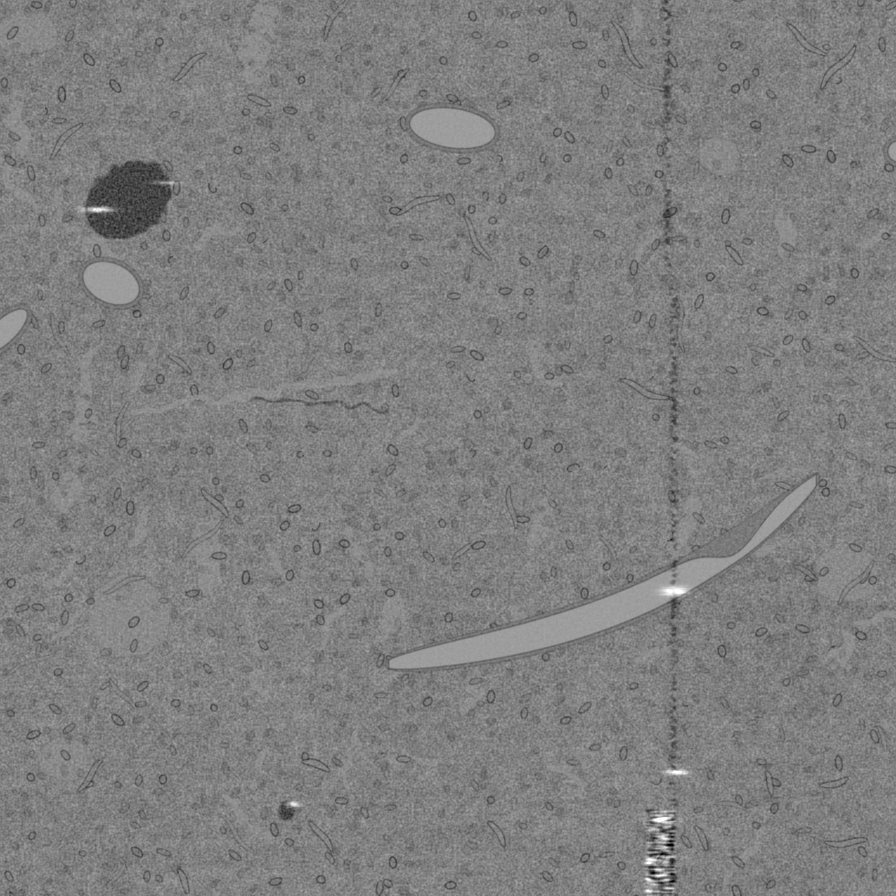
This texture is drawn by a three.js fragment shader. Its source:

```glsl
// Grey electron micrograph of brain tissue: grainy neuropil, ringed organelles, pale vessels and a scan seam.
varying vec2 vUv;

vec2 hash2(vec2 p) {
  vec3 q = fract(p.xyx * vec3(0.1031, 0.1030, 0.0973));
  q += dot(q, q.yzx + 33.33);
  return fract((q.xx + q.yz) * q.zy);
}

float corner(vec2 cell, vec2 offset) {
  return dot(hash2(cell) * 2.0 - 1.0, offset);
}

// Gradient noise, about -0.7 to 0.7
float noise(vec2 p) {
  vec2 i = floor(p), f = fract(p), e = vec2(1.0, 0.0);
  vec2 u = f * f * f * (f * (f * 6.0 - 15.0) + 10.0);
  return mix(mix(corner(i, f), corner(i + e, f - e), u.x),
             mix(corner(i + e.yx, f - e.yx), corner(i + 1.0, f - 1.0), u.x), u.y);
}

vec2 turned(vec2 p, float angle) {
  float c = cos(angle), s = sin(angle);
  return vec2(c * p.x + s * p.y, c * p.y - s * p.x);
}

// Approximate signed distance to an ellipse
float ellipse(vec2 p, vec2 radius) {
  float k = length(p / radius);
  return k * (k - 1.0) / max(length(p / (radius * radius)), 0.001);
}

float inside(float d, float soft) {
  return 1.0 - smoothstep(-soft, soft, d);
}

float outline(float d, float width) {
  return 1.0 - smoothstep(0.0, width, abs(d));
}

float segment(vec2 p, vec2 a, vec2 b) {
  vec2 ab = b - a;
  return length(p - a - ab * clamp(dot(p - a, ab) / dot(ab, ab), 0.0, 1.0));
}

// Jittered bodies, one per cell: x is the membrane, y the interior
vec2 scatter(vec2 p, float cells, float share, vec2 size, vec2 aim, float wave) {
  vec2 mask = vec2(0.0);
  for (float j = -1.0; j <= 1.0; j++) {
    for (float i = -1.0; i <= 1.0; i++) {
      vec2 cell = floor(p * cells) + vec2(i, j);
      vec2 place = hash2(cell + cells * 17.0), kind = hash2(cell + cells * 29.0 + 7.0);
      vec2 look = hash2(cell + cells * 41.0 + 3.0);
      vec2 q = turned(p - (cell + 0.1 + 0.8 * place) / cells, aim.x + aim.y * (kind.y - 0.5));
      q.y += wave * sin(q.x * 110.0 + 6.3 * look.x);
      float d = ellipse(q, size * mix(vec2(0.6, 0.7), vec2(1.5, 1.2), look));
      float present = step(kind.x, share);
      mask = max(mask, present * vec2(outline(d, 0.0019) * mix(0.35, 1.0, look.y), inside(d, 0.0012)));
    }
  }
  return mask;
}

// Smooth bright lumen within a thin grey wall
float vessel(float v, float lumen, float wall, float grain) {
  v = mix(v, 0.475 + 0.6 * grain, inside(wall, 0.0012));
  v = mix(v, 0.615 + 0.25 * grain, inside(lumen, 0.0012));
  return v - 0.12 * outline(lumen, 0.002) - 0.06 * outline(wall, 0.002);
}

float roundVessel(float v, vec2 p, vec2 radius, float angle, float grain) {
  float d = ellipse(turned(p, angle), radius);
  return vessel(v, d, d - 0.005, grain);
}

float nucleus(float v, vec2 p, vec2 radius, float grain) {
  float d = ellipse(p, radius) + 0.008 * noise(p * 45.0);
  v = mix(v, 0.545 + 0.65 * grain, 0.85 * inside(d, 0.002));
  return v - 0.035 * outline(d, 0.002);
}

float glare(vec2 p, vec2 radius) {
  p.x += 0.012 * noise(vec2(3.0, p.y * 400.0));
  return exp(-dot(p / radius, p / radius));
}

void main() {
  vec2 p = vUv;
  float grain = 0.16 * noise(p * 379.0) + 0.10 * noise(p * 223.0 + 9.0);
  float v = 0.505 + grain + 0.07 * noise(p * 92.0) + 0.04 * noise(p * 34.0);
  v += 0.02 * noise(p * 5.0) + 0.025 * noise(vec2(p.x * 3.0, p.y * 70.0));

  // Ragged pale processes, mostly upright
  vec2 ragged = p + 0.012 * vec2(noise(p * 48.0), noise(p * 48.0 + 31.0));
  float pale = scatter(ragged, 6.0, 0.36, vec2(0.036, 0.014), vec2(1.5, 0.7), 0.003).y;
  pale = max(pale, scatter(ragged, 9.0, 0.4, vec2(0.03, 0.005), vec2(1.2, 2.6), 0.004).y);
  v = mix(v, 0.567 + 0.5 * grain, 0.8 * pale * smoothstep(-0.3, -0.1, noise(p * 105.0)));

  // Cell nuclei
  v = nucleus(v, p - vec2(0.145, 0.313), vec2(0.047, 0.045), grain);
  v = nucleus(v, p - vec2(0.945, 0.360), vec2(0.037, 0.034), grain);
  v = nucleus(v, p - vec2(0.030, 0.963), vec2(0.036, 0.024), grain);
  v = nucleus(v, p - vec2(0.803, 0.825), vec2(0.023, 0.021), grain);
  v = nucleus(v, p - vec2(0.073, 0.152), vec2(0.033, 0.024), grain);

  // Organelles: dim blobs, dark rings and longer wavy tubes
  float crowd = 0.4 + 0.5 * noise(p * 9.0);
  vec2 blobs = scatter(p, 47.0, 0.35, vec2(0.005, 0.0035), vec2(0.0, 6.3), 0.0);
  vec2 rings = scatter(p, 35.0, crowd, vec2(0.0055, 0.0034), vec2(0.8, 6.3), 0.001);
  vec2 tubes = scatter(p, 12.0, 0.28, vec2(0.021, 0.0033), vec2(1.7, 3.0), 0.0025);
  v -= 0.045 * blobs.y + 0.05 * blobs.x;
  v = mix(v, 0.48 + 0.7 * grain, 0.6 * rings.y) - 0.19 * rings.x;
  v = mix(v, 0.53 + 0.6 * grain, 0.7 * tubes.y) - 0.17 * tubes.x;

  // Long pale fibre and its dark neighbour
  float fibre = segment(ragged, vec2(0.15, 0.540), vec2(0.44, 0.585));
  v = mix(v, 0.57 + 0.5 * grain, 0.8 * inside(fibre - 0.0035, 0.0015));
  v -= 0.15 * outline(segment(ragged, vec2(0.28, 0.557), vec2(0.43, 0.542)), 0.003);

  // Vessels cut across
  v = roundVessel(v, p - vec2(0.505, 0.857), vec2(0.048, 0.022), -0.14, grain);
  v = roundVessel(v, p - vec2(0.124, 0.684), vec2(0.033, 0.022), -0.42, grain);
  v = roundVessel(v, p - vec2(0.004, 0.630), vec2(0.034, 0.013), 0.75, grain);
  v = roundVessel(v, p - vec2(1.004, 0.831), vec2(0.013, 0.012), 0.0, grain);

  // Vessel cut lengthwise, pinched by a wall cell near its upper end
  float t = (p.x - 0.43) / 0.485, s = clamp(t, 0.0, 1.0);
  float across = (p.y - 0.258 - 0.08 * s - 0.13 * s * s * s) / length(vec2(1.0, 0.165 + 0.8 * s * s));
  float taper = pow(4.0 * s * (1.0 - s), 0.4), pinch = exp(-pow((s - 0.81) / 0.07, 2.0));
  float ends = max(-t, t - 1.0) * 0.485;
  float lumen = max(abs(across + 0.011 * pinch) - 0.017 * taper * (1.0 - 0.72 * pinch), ends + 0.004);
  v = vessel(v, lumen, max(abs(across) - 0.022 * taper, ends), grain);

  // Dark speckled bodies
  float stain = ellipse(turned(p - vec2(0.143, 0.777), 0.6), vec2(0.052, 0.039)) + 0.006 * noise(p * 90.0);
  stain = min(stain, ellipse(p - vec2(0.32, 0.095), vec2(0.009, 0.011)));
  v = mix(v, 0.27 + 1.3 * grain, inside(stain, 0.003));

  // Vertical scan seam, broken and streaky at the bottom
  float seam = p.x - mix(0.752, 0.745, smoothstep(0.68, 0.72, p.y)) - 0.004 * noise(vec2(1.0, p.y * 130.0));
  float speck = smoothstep(-0.25, 0.3, noise(p * vec2(140.0, 210.0)) + 0.4 * noise(vec2(5.0, p.y * 14.0)));
  v -= 0.21 * speck * exp(-pow(seam / 0.0045, 2.0));
  float torn = inside(abs(p.x - 0.737) - 0.017, 0.004) * inside(p.y - 0.095, 0.008);
  v += torn * (0.9 * noise(p * vec2(75.0, 290.0)) + 0.5 * noise(p * vec2(110.0, 40.0)));

  // Charging glare
  float burn = glare(p - vec2(0.110, 0.766), vec2(0.016, 0.003));
  burn += 0.5 * glare(p - vec2(0.185, 0.796), vec2(0.014, 0.002));
  burn += 0.8 * glare(p - vec2(0.753, 0.340), vec2(0.013, 0.005));
  burn += 0.8 * glare(p - vec2(0.755, 0.138), vec2(0.012, 0.003));
  burn += 0.8 * glare(p - vec2(0.327, 0.102), vec2(0.007, 0.003));
  burn += 0.7 * glare(p - vec2(0.740, 0.085), vec2(0.014, 0.005));
  v += 0.7 * burn;

  gl_FragColor = vec4(vec3(clamp(v, 0.0, 1.0)), 1.0);
}
```
